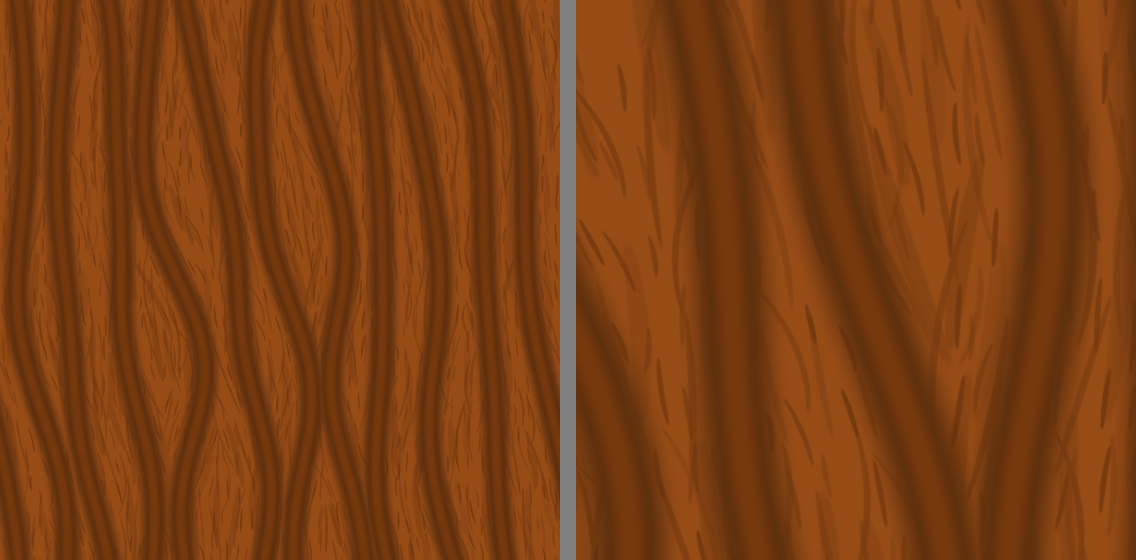
Left: the whole. Right: its middle third, enlarged.
Write a Shadertoy shader that draws this texture.

```glsl
const float TAU = 6.28319;
const float GROOVES = 11.0;

const vec3 WOOD = vec3(0.592, 0.297, 0.088);
const vec3 STROKE = vec3(0.440, 0.215, 0.055);
const vec3 RIM = vec3(0.358, 0.180, 0.048);
const vec3 CORE = vec3(0.462, 0.218, 0.050);

vec2 hash2(vec2 p) {
    vec2 k = vec2(dot(p, vec2(127.1, 311.7)), dot(p, vec2(269.5, 183.3)));
    return fract(sin(k) * 43758.5);
}

// One long thread winds down the tile, moving one groove across per turn.
float groovePath(float turn) {
    float a = TAU * turn / GROOVES;
    float restless = 1.0 + 0.85 * sin(a + 5.2);
    return turn / GROOVES
        + 0.010 * sin(2.0 * a + 1.5)
        + 0.009 * sin(5.0 * a + 0.7)
        + 0.011 * sin(9.0 * a + 2.4)
        + 0.016 * sin(12.0 * a + 1.0)
        + 0.011 * restless * sin(16.0 * a)
        + 0.005 * sin(20.0 * a + 4.0)
        + 0.003 * restless * sin(27.0 * a + 2.0);
}

float grooveSlope(float turn) {
    float h = 0.01;
    return (groovePath(turn - h) - groovePath(turn + h)) / (2.0 * h);
}

float nearestGroove(vec2 p) {
    return floor(p.x * GROOVES + p.y + 0.5);
}

float grooveDistance(vec2 p) {
    float nearest = nearestGroove(p);
    float d = 1.0;
    for (int i = -2; i <= 2; i++) {
        float turn = nearest + float(i) - p.y;
        float slope = grooveSlope(turn);
        d = min(d, abs(p.x - groovePath(turn)) / sqrt(1.0 + slope * slope));
    }
    return d;
}

// Scattered tapered strokes that follow the grooves; size is half width, half length.
float strokes(vec2 p, vec2 grid, vec2 size, float lean, float soft, float seed) {
    float cover = 0.0;
    vec2 base = floor(p * grid);
    for (int j = -1; j <= 1; j++) {
        for (int i = -1; i <= 1; i++) {
            vec2 cell = base + vec2(i, j);
            vec2 id = mod(cell, grid);
            vec2 place = hash2(id + seed);
            vec2 form = hash2(id + seed + 71.0);
            vec2 center = (cell + 0.15 + 0.7 * place) / grid;
            vec2 q = p - center;

            float halfLength = size.y * mix(0.5, 1.0, form.y);
            float along = q.y / halfLength;
            float slope = 0.9 * grooveSlope(nearestGroove(center) - center.y);
            float tilt = slope + lean * (form.x - 0.5);
            float bend = lean * (place.y - 0.5) * halfLength * along * along;
            float across = abs(q.x - tilt * q.y - bend);

            float width = size.x * sqrt(max(1.0 - along * along, 0.0));
            float ink = 1.0 - smoothstep(width - soft, width + soft, across);
            ink *= 1.0 - smoothstep(0.85, 1.0, abs(along));
            cover = max(cover, ink * mix(0.45, 1.0, place.x));
        }
    }
    return cover;
}

void mainImage(out vec4 fragColor, in vec2 fragCoord) {
    vec2 uv = fragCoord / iResolution.xy;
    float soft = max(0.0008, 0.6 / iResolution.y);

    // Wood with broad washes, long fibres and short dashes
    float wash = strokes(uv, vec2(28.0, 7.0), vec2(0.0060, 0.085), 0.22, 0.0012, 5.0);
    float fibres = strokes(uv, vec2(34.0, 8.0), vec2(0.0023, 0.075), 0.36, soft, 23.0);
    float wisps = strokes(uv, vec2(25.0, 9.0), vec2(0.0020, 0.060), 0.60, soft, 67.0);
    float dashes = strokes(uv, vec2(46.0, 20.0), vec2(0.0017, 0.025), 0.26, soft, 41.0);
    vec3 color = mix(WOOD, STROKE, 0.40 * wash);
    color = mix(color, STROKE, 0.60 * max(fibres, wisps));
    color = mix(color, STROKE, 0.85 * dashes);

    // Soft grooves with dark rims and a warmer floor
    float d = grooveDistance(uv);
    float rim = 1.0 - smoothstep(0.008, 0.033, d);
    float core = 1.0 - smoothstep(0.003, 0.0135, d);
    color = mix(color, RIM, rim);
    color = mix(color, CORE, core);

    fragColor = vec4(color, 1.0);
}
```
